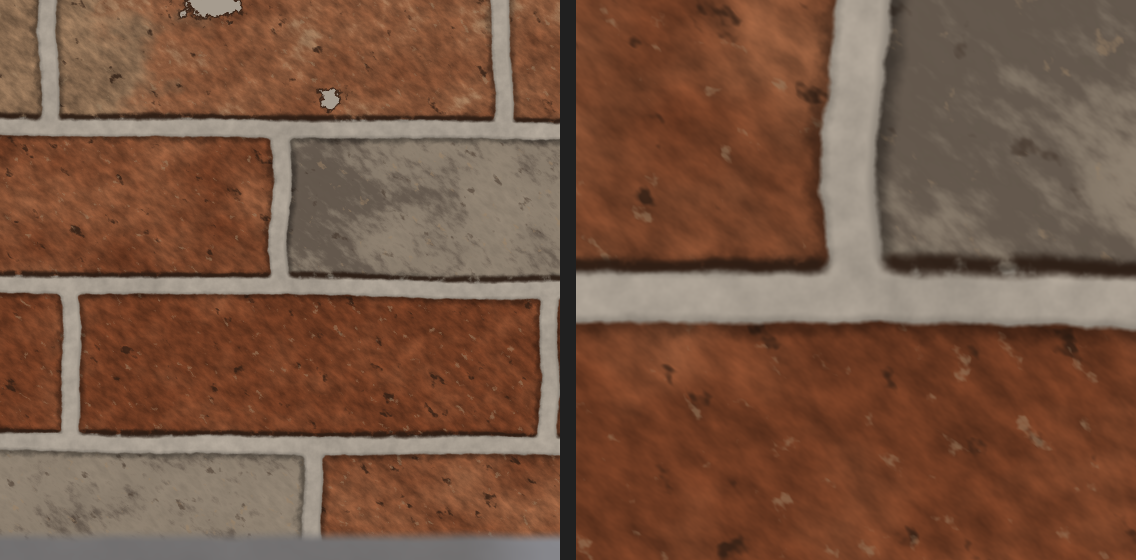
Left: the whole. Right: its middle third, enlarged.
This texture is drawn by a three.js fragment shader. Its source:

```glsl
varying vec2 vUv;

const float ROW_PITCH = 0.282;
const float FIRST_JOINT = 0.229;
const float MORTAR_HALF = 0.0165;

const vec3 CLAY = vec3(0.43, 0.23, 0.135);
const vec3 OCHRE = vec3(0.53, 0.345, 0.235);
const vec3 TAN = vec3(0.54, 0.45, 0.35);
const vec3 STONE = vec3(0.52, 0.47, 0.41);
const vec3 SOOT = vec3(0.36, 0.315, 0.275);
const vec3 MORTAR = vec3(0.65, 0.61, 0.56);
const vec3 SHADOW = vec3(0.17, 0.11, 0.075);
const vec3 LEDGE = vec3(0.45, 0.44, 0.44);

vec2 hashGradient(vec2 cell) {
  float angle = 6.2832 * fract(sin(dot(cell, vec2(127.1, 311.7))) * 43758.5);
  return vec2(cos(angle), sin(angle));
}

float gradientNoise(vec2 p) {
  vec2 i = floor(p), f = p - i;
  vec2 u = f * f * f * (f * (f * 6.0 - 15.0) + 10.0);
  vec2 e = vec2(1.0, 0.0);
  float a = dot(hashGradient(i), f);
  float b = dot(hashGradient(i + e.xy), f - e.xy);
  float c = dot(hashGradient(i + e.yx), f - e.yx);
  float d = dot(hashGradient(i + e.xx), f - e.xx);
  return mix(mix(a, b, u.x), mix(c, d, u.x), u.y);
}

float fbm(vec2 p) {
  float sum = 0.0, gain = 0.6;
  for (int i = 0; i < 4; i++) {
    sum += gain * gradientNoise(p);
    p = mat2(1.6, 1.2, -1.2, 1.6) * p + 7.3;
    gain *= 0.55;
  }
  return sum;
}

float roundedBox(vec2 p, vec2 halfSize, float radius) {
  vec2 q = abs(p) - halfSize + radius;
  return length(max(q, 0.0)) + min(max(q.x, q.y), 0.0) - radius;
}

// Offset of the first upright joint and brick pitch, per row from the top
vec2 rowSpacing(float row) {
  float pitch = 0.81 + 0.0225 * row;
  return vec2(0.087 + 0.0185 * row + 0.475 * pitch * mod(row, 2.0), pitch);
}

vec3 firedClay(vec2 uv, float row, float grain, float blotch) {
  vec3 color = mix(CLAY, OCHRE, clamp(0.45 * abs(row - 1.9) + 0.9 * blotch, 0.0, 1.0));
  float topRow = 1.0 - step(0.5, row);
  float bleached = 1.0 - smoothstep(0.2, 0.33, uv.x + 0.25 * blotch);
  float patches = smoothstep(0.12, 0.4, blotch + 0.35 * grain);
  color = mix(color, TAN, topRow * max(0.75 * bleached, 0.6 * patches));
  return color * (1.0 + 0.45 * grain + 0.2 * blotch);
}

vec3 weatheredClay(vec2 q, float grain, float blotch) {
  float sooty = 1.0 - smoothstep(-0.38, 0.0, q.x);
  float stain = smoothstep(0.0, 0.5, 0.4 * sooty + 0.7 * blotch + 0.6 * grain);
  return mix(STONE * (1.06 + 0.15 * grain), SOOT, 0.85 * stain);
}

// Flat mortar smear: x is its cover, y its dark rim
vec2 smear(vec2 p, vec2 size, float rough) {
  float d = (length(p / size) - 1.0) * size.y + 0.03 * rough;
  float rim = smoothstep(-0.003, 0.001, d) * (1.0 - smoothstep(0.002, 0.009, d));
  return vec2(1.0 - smoothstep(-0.002, 0.002, d), rim);
}

void main() {
  vec2 uv = vUv;
  float blotch = fbm(uv * vec2(7.0, 9.0) + 3.7);
  vec2 along = vec2(dot(uv, vec2(0.77, -0.64)), dot(uv, vec2(0.64, 0.77)));
  float grain = fbm(along * vec2(32.0, 68.0));
  float rough = fbm(uv * 45.0 + 11.0);

  // Sagging rows and wavering joints
  vec2 wall = vec2(uv.x, 1.0 - uv.y);
  wall.y -= 0.009 * (uv.x - 0.5) + 0.008 * gradientNoise(vec2(uv.x * 3.0, uv.y * 4.0));
  wall.x += 0.012 * gradientNoise(uv * vec2(4.0, 8.0) + 5.0);
  wall += 0.004 * vec2(rough, fbm(uv * 38.0 + 29.0));

  float level = (wall.y - FIRST_JOINT) / ROW_PITCH + 1.0;
  float row = floor(level);
  vec2 spacing = rowSpacing(row);
  float column = (wall.x - spacing.x) / spacing.y;
  float id = floor(column);
  vec2 q = (vec2(column - id, level - row) - 0.5) * vec2(spacing.y, ROW_PITCH);
  vec2 halfSize = 0.5 * vec2(spacing.y, ROW_PITCH) - MORTAR_HALF;
  float d = roundedBox(q, halfSize, 0.008);

  // Brick faces
  float weathered = 1.0 - step(0.5, abs(mod(row + 2.0 * id, 4.0) - 1.0));
  vec3 brick = mix(firedClay(uv, row, grain, blotch), weatheredClay(q, grain, blotch), weathered);
  float pits = smoothstep(0.26, 0.46, fbm(along * vec2(24.0, 38.0) + 41.0));
  float flecks = smoothstep(0.24, 0.46, fbm(along * vec2(38.0, 62.0) + 83.0));
  brick = mix(brick, SHADOW, pits * mix(0.75, 0.4, weathered));
  brick = mix(brick, TAN * 1.12, 0.5 * flecks);
  brick *= 1.0 - 0.35 * smoothstep(-0.014, 0.0, d + 0.01 * rough);

  // Mortar and the dark line below each brick
  vec3 mortar = MORTAR * (1.0 + 0.13 * rough + 0.1 * blotch);
  mortar *= 0.84 + 0.16 * smoothstep(0.0, 0.007, d);
  vec3 color = mix(brick, mortar, smoothstep(-0.002, 0.002, d));
  float lineWidth = 0.006 + 0.005 * gradientNoise(vec2(uv.x * 6.0, row * 3.1));
  float underside = 1.0 - smoothstep(0.2, 1.3, abs(q.y - halfSize.y + 0.002) / lineWidth);
  underside *= 1.0 - smoothstep(halfSize.x - 0.008, halfSize.x + 0.004, abs(q.x));
  color = mix(color, SHADOW, 0.88 * underside * smoothstep(-0.45, 0.0, rough));

  // Mortar smears on the top row
  vec2 spill = max(smear(uv - vec2(0.375, 0.99), vec2(0.046, 0.02), rough),
                   smear(uv - vec2(0.592, 0.824), vec2(0.017, 0.012), rough));
  color = mix(mix(color, SHADOW, 0.8 * spill.y), MORTAR, spill.x);

  // Soft ledge along the bottom
  vec3 ledge = LEDGE + vec3(0.08, 0.09, 0.11) * smoothstep(0.8, 1.0, uv.x) + 0.03 * blotch;
  color = mix(ledge, color, smoothstep(0.03, 0.056, uv.y + 0.006 * blotch));
  gl_FragColor = vec4(color, 1.0);
}
```
